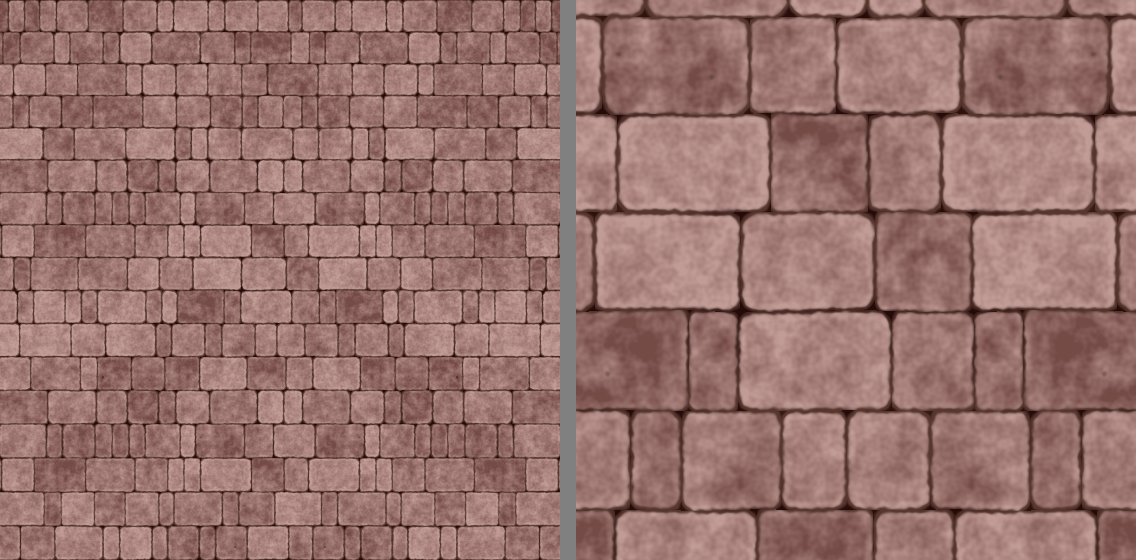
Left, the full canvas; right, a detail of the centre.
Write a Shadertoy shader that draws this texture.

```glsl
// Tumbled red-brown paving stones in 17 courses, mirrored about the vertical centre line.

#define ROWS 17.0        // courses from top to bottom
#define UNIT 0.0292      // width of the narrowest stone
#define JOINT 0.0010     // half width of a joint
#define CORNER 0.0078    // corner radius of a stone
#define SQUEEZE 0.011    // how much tighter the upper courses are
#define STONE_VARY 0.70  // tone range between stones
#define MOTTLE 1.0       // strength of blotches on a face
#define GRAIN 0.62       // strength of fine grain
#define DRIFT 0.30       // strength of broad tone changes

const float PI = 3.14159;
const vec3 GAP_COLOR = vec3(0.14, 0.04, 0.03);
const vec3 JOINT_COLOR = vec3(0.34, 0.21, 0.18);
const vec3 DARK_STONE = vec3(0.52, 0.36, 0.34);
const vec3 LIGHT_STONE = vec3(0.735, 0.585, 0.565);

vec2 hash2(vec2 p) {
    vec3 q = fract(p.xyx * vec3(0.1031, 0.1030, 0.0973));
    q += dot(q, q.yzx + 33.33);
    return fract((q.xx + q.yz) * q.zy);
}

float gradientDot(vec2 cell, vec2 offset) {
    float angle = 2.0 * PI * hash2(cell).x;
    return dot(vec2(cos(angle), sin(angle)), offset);
}

// Gradient noise, roughly -0.7 to 0.7
float noise(vec2 p) {
    vec2 i = floor(p), f = p - i;
    vec2 u = f * f * f * (f * (f * 6.0 - 15.0) + 10.0);
    vec2 e = vec2(1.0, 0.0);
    return mix(mix(gradientDot(i, f), gradientDot(i + e, f - e), u.x),
               mix(gradientDot(i + e.yx, f - e.yx), gradientDot(i + 1.0, f - 1.0), u.x), u.y);
}

float roundedBox(vec2 p, vec2 halfSize, float radius) {
    vec2 q = abs(p) - halfSize + radius;
    return length(max(q, 0.0)) + min(max(q.x, q.y), 0.0) - radius;
}

// One, two or three units wide; narrow stones mostly fall on odd places
float stoneWidth(vec2 id) {
    vec2 h = hash2(id * vec2(7.0, 13.0) + 3.7);
    float narrow = mod(id.x + id.y, 2.0) > 0.5 ? 0.62 : 0.10;
    float units = h.x < narrow ? 1.0 : (h.y < 0.62 ? 2.0 : 3.0);
    return UNIT * units * mix(0.94, 1.06, fract(h.y * 7.0));
}

// Left and right ends of the stone at x (measured from the centre), and its index
vec3 findStone(float x, float row) {
    vec2 h = hash2(vec2(row * 11.0, row + 5.3));
    float core = UNIT * mix(1.3, 2.6, h.x);
    float side = fract(h.y * 9.0) < 0.5 ? -1.0 : 1.0;
    float split = side * core * mix(0.08, 0.38, h.y);
    if (abs(x) < core)
        return x < split ? vec3(-core, split, 40.0) : vec3(split, core, 41.0);
    float left = core, right = core, index = 0.0;
    for (int i = 0; i < 24; i++) {
        left = right;
        index = float(i);
        right += stoneWidth(vec2(index, row));
        if (right > abs(x)) break;
    }
    return vec3(left, right, index);
}

void mainImage(out vec4 fragColor, in vec2 fragCoord) {
    vec2 uv = fragCoord / iResolution.xy;
    float pixel = 1.0 / iResolution.y;

    // Slightly crooked joints, equal on both sides of the mirror line
    float x = uv.x - 0.5;
    vec2 folded = vec2(abs(x), uv.y);
    float down = 1.0 - uv.y + 0.0014 * noise(folded * 28.0);

    // Courses; three of them come back seven courses lower
    float course = ROWS * (down + SQUEEZE * sin(PI * down));
    float height = 1.0 / (ROWS * (1.0 + SQUEEZE * PI * cos(PI * down)));
    float row = mod(floor(course), ROWS);
    if (row > 11.5 && row < 14.5) row -= 7.0;

    // Stone and its local frame
    vec3 stone = findStone(x, row);
    float along = stone.z < 39.5 ? abs(x) : x;
    vec2 local = vec2(along - 0.5 * (stone.x + stone.y), (fract(course) - 0.5) * height);
    vec2 seed = hash2(vec2(stone.z, row) + 17.3);
    vec2 face = local + floor(seed * 60.0);

    // Worn outline
    vec2 inset = JOINT * (0.6 + 0.8 * seed.yx);
    vec2 halfSize = 0.5 * vec2(stone.y - stone.x, height) - inset;
    float d = roundedBox(local, halfSize, CORNER * mix(0.6, 1.2, seed.y));
    d += 0.0012 * noise(face * 110.0) + 0.0010 * noise(face * 220.0);

    // Face: stone tone, blotches stronger on dark stones, grain, thin pale rim
    float tone = 0.47 + STONE_VARY * (seed.x - 0.5) + DRIFT * noise(folded * 6.0 + 2.0);
    float blotch = 0.55 * noise(face * 30.0) + 0.55 * noise(face * 80.0);
    tone += MOTTLE * mix(1.2, 0.7, seed.x) * blotch;
    tone += GRAIN * (0.5 * noise(face * 160.0) + 0.45 * noise(face * 290.0));
    tone -= 0.16 * smoothstep(0.72, 1.0, uv.y);
    tone += 0.20 * smoothstep(-0.0055, -0.0025, d);
    vec3 color = mix(DARK_STONE, LIGHT_STONE, clamp(tone, -0.3, 1.1));

    // Rare pits and darkened edge
    color *= 1.0 - 0.30 * smoothstep(0.56, 0.66, noise(face * 75.0 + 5.0));
    color *= 1.0 - 0.15 * smoothstep(-0.0018, 0.0, d);

    // Joints, black only where corners leave a gap
    float depth = smoothstep(0.0010, 0.0034, d) + 0.8 * noise(folded * 18.0);
    vec3 joint = mix(JOINT_COLOR, GAP_COLOR, clamp(depth, 0.0, 1.0));
    float soft = max(0.7 * pixel, 0.0009);
    color = mix(color, joint, smoothstep(-soft, soft, d));

    fragColor = vec4(color, 1.0);
}
```
